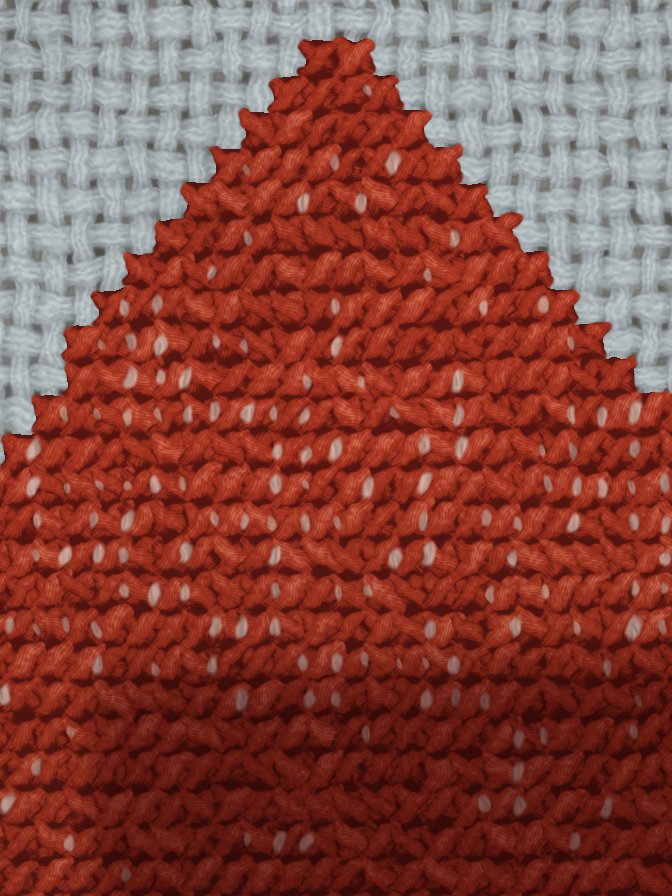
Reproduce this texture procedurally as a Shadertoy shader.

```glsl
// Cross-stitched red triangle on pale open-weave cloth, with a soft shadow low down.
// The weave is two sets of yarn with alternating height; each stitch is two tapered
// capsules painted in order over the cloth, with flecks of cloth showing between.

const vec2 PITCH = vec2(0.0445, 0.053);
const vec2 ORIGIN = vec2(0.5, 0.06);

float hash(vec2 p) {
    vec3 a = fract(vec3(p.xyx) * 0.1031);
    a += dot(a, a.yzx + 33.33);
    return fract((a.x + a.y) * a.z);
}

float noise(vec2 p) {
    vec2 i = floor(p), f = fract(p);
    f = f * f * (3.0 - 2.0 * f);
    return mix(mix(hash(i), hash(i + vec2(1, 0)), f.x),
               mix(hash(i + vec2(0, 1)), hash(i + vec2(1, 1)), f.x), f.y);
}

// Whether a grid cell lies in the stitched triangle
bool stitched(vec2 cell) {
    vec2 c = ORIGIN + (cell + 0.5) * PITCH;
    float drop = c.y - 0.06;
    return cell.y >= 0.0 && c.x > 0.472 - 0.78 * drop && c.x < 0.528 + 0.87 * drop;
}

// Over-and-under yarns with dark holes at the grid corners
vec3 cloth(vec2 q, vec2 g) {
    g += 0.3 * (vec2(noise(g * 1.3), noise(g * 1.3 + 40.0)) - 0.5);
    vec2 f = fract(g) - 0.5;
    vec2 parity = 1.0 - 2.0 * mod(floor(g), 2.0);
    vec2 width = 0.35 + 0.08 * vec2(noise(g * 0.9), noise(g * 0.9 + 17.0));
    vec2 body = 1.0 - f * f / (width * width);
    vec2 cover = smoothstep(-vec2(0.25), vec2(0.35), body);
    float up = body.x + 0.8 * parity.x * cos(3.1416 * (g.y - 0.5));
    float across = body.y - 0.8 * parity.y * cos(3.1416 * (g.x - 0.5));
    vec2 fibre = 0.5 + 0.5 * cos(f * 27.0 + 3.0 * noise(g * 5.0));
    float lumUp = 0.47 + 0.11 * clamp(up, -0.6, 1.5) + 0.06 * fibre.x;
    float lumAcross = 0.47 + 0.11 * clamp(across, -0.6, 1.5) + 0.06 * fibre.y;
    float pick = smoothstep(-0.2, 0.2, up - across);
    pick = mix(pick, 1.0, 1.0 - cover.y) * cover.x;
    float lum = mix(lumAcross, lumUp, pick);
    lum += 0.09 * (noise(q * vec2(170, 210)) - 0.5);
    vec3 hole = vec3(0.38, 0.37, 0.35) * (0.75 + 0.5 * noise(g * 4.0));
    vec3 yarn = vec3(0.97, 1.02, 1.035) * lum;
    return mix(hole, yarn, max(cover.x, cover.y));
}

// Dark, middle and lit thread tones
vec3 threadColour(float lum) {
    vec3 c = mix(vec3(0.34, 0.08, 0.06), vec3(0.59, 0.18, 0.11), smoothstep(0.0, 0.5, lum));
    return mix(c, vec3(0.79, 0.41, 0.31), smoothstep(0.45, 1.0, lum));
}

// Paints one diagonal leg of a stitch over the colour below it
vec3 paintLeg(vec3 below, vec2 q, vec2 cell, float side, float top, float px) {
    float seed = hash(cell + side * 31.0 + 70.0);
    vec2 centre = ORIGIN + (cell + 0.5) * PITCH;
    centre += 0.009 * (vec2(seed, hash(cell + side * 9.0 + 130.0)) - 0.5);
    vec2 reach = PITCH * vec2(0.48, -0.37 * side);
    float len = length(reach);
    vec2 dir = reach / len, p = q - centre;
    float along = clamp(dot(p, dir), -len, len);
    float t = along / len;
    vec2 off = p - dir * along;
    float across = dot(off, vec2(-dir.y, dir.x)) + 0.003 * sin(3.1 * t);
    float radius = (0.0125 + 0.004 * seed) * (1.0 - 0.4 * t * t);
    float d = length(vec2(across, dot(off, dir))) - radius;
    float profile = clamp(1.0 - across * across / (radius * radius), 0.0, 1.0);
    float strand = cos(across * 1200.0 + along * 420.0 + seed * 6.3 + 3.0 * noise(q * 60.0));
    float lum = 0.2 + 0.34 * profile + 0.055 * strand + 0.2 * (seed - 0.5);
    lum += 0.07 * top - 0.16 * t * t * t * t - 5.0 * p.y;
    lum += 0.26 * (noise(q * 190.0) - 0.5);
    return mix(below, threadColour(lum), smoothstep(1.5 * px, -1.5 * px, d));
}

void mainImage(out vec4 fragColor, in vec2 fragCoord) {
    // Width units, measured downward from the top edge
    float px = 1.0 / iResolution.x;
    vec2 uv = vec2(fragCoord.x, iResolution.y - fragCoord.y) * px;
    vec2 q = uv + 0.009 * (vec2(noise(uv * 9.0), noise(uv * 9.0 + 50.0)) - 0.5);
    q += 0.006 * (vec2(noise(uv * 70.0), noise(uv * 70.0 + 20.0)) - 0.5);
    vec2 g = (q - ORIGIN) / PITCH, home = floor(g);

    vec3 col = cloth(q, g);
    if (stitched(home)) col = vec3(0.31, 0.075, 0.06);

    // Under legs first, then over legs; some stitches are crossed the other way
    for (int layer = 0; layer < 2; layer++)
        for (int j = -1; j <= 1; j++)
            for (int i = -1; i <= 1; i++) {
                vec2 cell = home + vec2(i, j);
                float top = float(layer) * 2.0 - 1.0;
                float side = hash(cell + 300.0) < 0.3 ? -top : top;
                if (stitched(cell)) col = paintLeg(col, q, cell, side, top, px);
            }

    // Cloth flecks between neighbouring stitches, densest across the middle
    vec2 gap = floor(g + vec2(0.5, 0.0));
    if (stitched(gap) && stitched(gap - vec2(1, 0))) {
        float size = hash(gap + 210.0);
        float level = ORIGIN.y + gap.y * PITCH.y;
        float density = 0.12 + 0.4 * smoothstep(0.3, 0.55, level) * smoothstep(1.15, 0.9, level);
        vec2 p = q - ORIGIN - (gap + vec2(0.0, 0.5)) * PITCH;
        p += 0.009 * (vec2(hash(gap + 400.0), hash(gap + 440.0)) - 0.5);
        p.x += 0.5 * p.y * (size - 0.5);
        float d = length(p / (vec2(0.0085, 0.015) * (0.6 + 0.5 * size))) - 1.0;
        float fleck = smoothstep(0.3, -0.4, d) * step(hash(gap + 90.0), density);
        vec3 pale = vec3(0.74, 0.62, 0.58) * (0.8 + 0.3 * noise(q * vec2(260, 60)));
        col = mix(col, pale, (0.6 + 0.35 * size) * fleck);
    }

    // Broad light and the soft-edged shadow at lower right
    float shadow = smoothstep(0.09, 0.19, uv.x) * smoothstep(0.94, 1.08, uv.y + 0.03 * uv.x);
    col *= 1.0 + 0.07 * (noise(uv * 3.0) - 0.5);
    col *= mix(1.06, 0.95, smoothstep(0.5, 1.33, uv.y));
    col *= mix(vec3(1.0), vec3(0.70, 0.56, 0.57), shadow);
    fragColor = vec4(clamp(col, 0.0, 1.0), 1.0);
}
```
